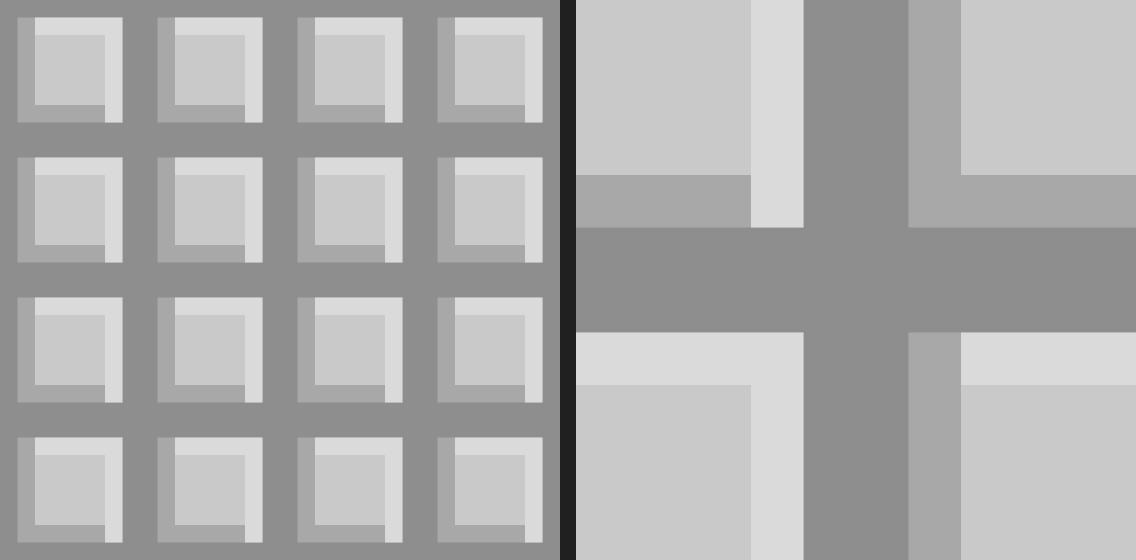
Left: the whole. Right: its middle third, enlarged.
This pattern is drawn by a Shadertoy shader. Its source:

```glsl
// Four by four grid of raised square studs with light and dark bevels on a flat grey ground.

const float REPEATS = 4.0;
const float UNIT = 0.125;      // bevel width and half gap, as a share of one cell

const vec3 GROUND = vec3(0.557);
const vec3 SHADE  = vec3(0.659);
const vec3 FACE   = vec3(0.788);
const vec3 LIGHT  = vec3(0.855);

// Antialiased coverage of an axis-aligned rectangle
float rectMask(vec2 p, vec2 lower, vec2 upper, vec2 pixel) {
    vec2 inside = min(p - lower, upper - p);
    vec2 cover = clamp(inside / pixel + 0.5, 0.0, 1.0);
    return cover.x * cover.y;
}

// One stud in a unit cell: shaded base, lit top and right bevels, flat face
vec3 studColor(vec2 cell, float bevel, vec2 pixel) {
    float outerLo = bevel, outerHi = 1.0 - bevel;
    float innerLo = 2.0 * bevel, innerHi = 1.0 - 2.0 * bevel;

    float base  = rectMask(cell, vec2(outerLo), vec2(outerHi), pixel);
    float top   = rectMask(cell, vec2(innerLo, innerHi), vec2(outerHi), pixel);
    float right = rectMask(cell, vec2(innerHi, outerLo), vec2(outerHi), pixel);
    float face  = rectMask(cell, vec2(innerLo), vec2(innerHi), pixel);

    vec3 color = mix(GROUND, SHADE, base);
    color = mix(color, LIGHT, max(top, right));
    return mix(color, FACE, face);
}

void mainImage(out vec4 fragColor, in vec2 fragCoord) {
    vec2 uv = fragCoord / iResolution.xy;
    vec2 pixel = REPEATS / iResolution.xy;   // one pixel in cell units
    fragColor = vec4(studColor(fract(uv * REPEATS), UNIT, pixel), 1.0);
}
```
